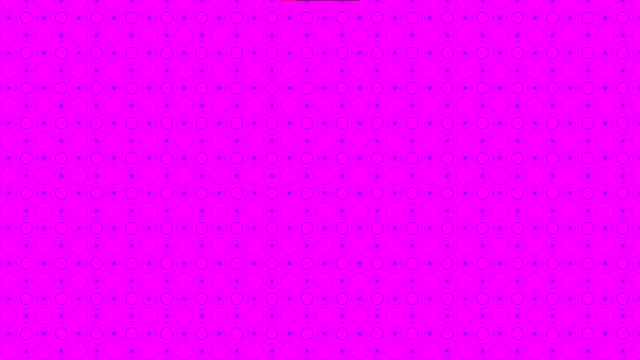
Write a WebGL 2 fragment shader that draws this pattern.

```glsl
#version 300 es
precision highp float;

uniform vec2 u_resolution;
out vec4 fragColor;

const float TAU = 6.2831853;

// Soft contour of a field: a thin band that keeps its area at any size
float contour(float field, float level, float halfWidth, float blur) {
    float band = max(blur, halfWidth);
    float ridge = max(0.0, 1.0 - abs(field - level) / band);
    return ridge * min(1.0, 2.0 * halfWidth / band);
}

// Soft interval mask
float span(float x, float a, float b, float blur) {
    return smoothstep(a - blur, a + blur, x) * (1.0 - smoothstep(b - blur, b + blur, x));
}

void main() {
    vec2 uv = gl_FragCoord.xy / u_resolution;

    // Square lattice, 18.24 repeats across the width
    float phasePerPixel = TAU * 18.24 / u_resolution.x;
    vec2 phase = gl_FragCoord.xy * phasePerPixel;

    // Egg-crate field: hollows, peaks and saddles between them
    float field = sin(phase.x) + sin(phase.y);
    vec2 slope = cos(phase);
    float steepness = dot(slope, slope);
    float blur = 0.95 * sqrt(steepness) * phasePerPixel
               + 0.4 * phasePerPixel * phasePerPixel;

    // Outer contours fade where they run diagonally, leaving arches
    float diagonal = 2.0 * abs(slope.x * slope.y) / (steepness + 0.01);
    float arch = 1.0 - 0.6 * diagonal * smoothstep(-1.2, -0.7, field)
                           * (1.0 - smoothstep(0.6, 0.9, field));

    // Contour level and strength, from the small rings to the large discs
    vec2 contours[7] = vec2[7](
        vec2(-1.46, 0.55), vec2(-0.80, 0.42), vec2(-0.42, 0.36), vec2(-0.14, 0.20),
        vec2(0.14, 0.20), vec2(0.48, 0.30), vec2(1.0, 0.36));

    float ink = 0.0;
    for (int i = 0; i < 7; i++) {
        float line = contour(field, contours[i].x, 0.04, blur) * contours[i].y * arch;
        ink = 1.0 - (1.0 - ink) * (1.0 - line);
    }

    // Small dark crosses where the contours pinch together
    float cross4 = contour(field, 0.0, 0.04, blur) * exp(-4.0 * steepness);
    ink = max(ink, 0.5 * cross4);

    vec3 magenta = vec3(1.0, 0.0, 1.0);
    vec3 blue = vec3(0.05, 0.0, 1.0);
    vec3 color = mix(magenta, blue, ink);

    // Faint worn sliver on the top edge, red at its left end
    float soft = 0.5 / u_resolution.x;
    float sliver = span(uv.x, 0.4375, 0.5625, soft) * smoothstep(0.9960, 0.9980, uv.y);
    vec3 sliverColor = mix(vec3(0.85, 0.08, 0.2), vec3(0.15, 0.0, 0.12),
                           smoothstep(0.463 - soft, 0.463 + soft, uv.x));
    color = mix(color, sliverColor, 0.4 * sliver);

    fragColor = vec4(color, 1.0);
}
```
